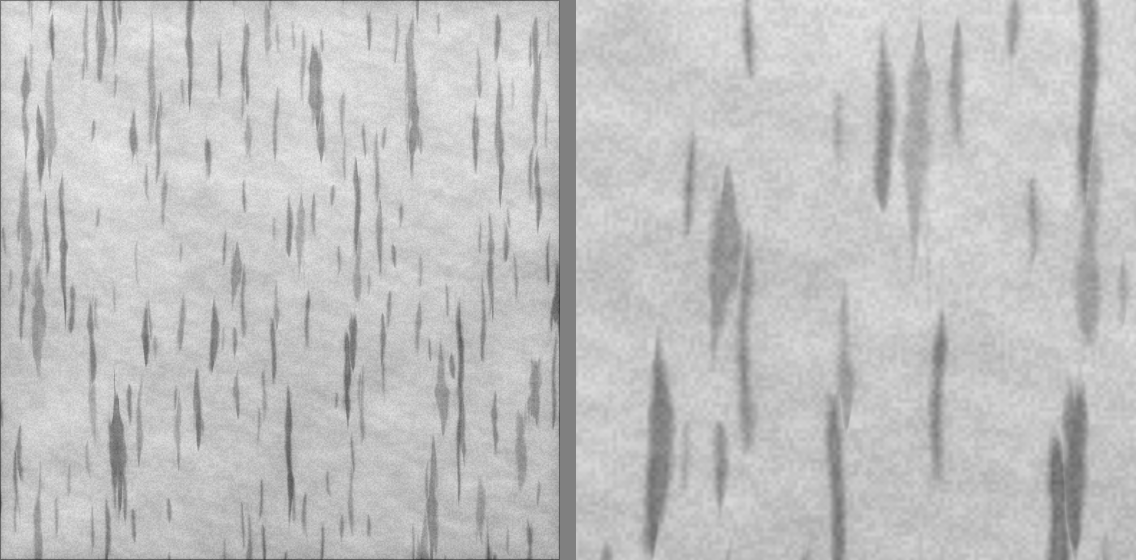
Left, the full canvas; right, a detail of the centre.
Write a Shadertoy shader that draws this texture.

```glsl
float hash(vec2 p) {
    vec3 q = fract(p.xyx * vec3(0.1031, 0.1030, 0.0973));
    q += dot(q, q.yzx + 33.33);
    return fract((q.x + q.y) * q.z);
}

float valueNoise(vec2 p) {
    vec2 i = floor(p), f = fract(p);
    f = f * f * (3.0 - 2.0 * f);
    return mix(mix(hash(i), hash(i + vec2(1, 0)), f.x),
               mix(hash(i + vec2(0, 1)), hash(i + vec2(1, 1)), f.x), f.y);
}

// Warped, layered sines: soft mottling, roughly -1 to 1
float clouds(vec2 p) {
    float sum = 0.0, amplitude = 0.4;
    for (int i = 0; i < 8; i++) {
        p = mat2(-0.74, 0.67, -0.67, -0.74) * p * 1.32 + 1.7;
        p += 0.55 * sin(p.yx * 0.8 + float(i));
        sum += amplitude * sin(p.x) * cos(p.y * 0.7);
        amplitude *= 0.86;
    }
    return sum;
}

// One scattered layer of upright, ragged, tapering flecks
float flecks(vec2 uv, vec2 grid, vec2 minHalf, vec2 maxHalf, float share, float seed) {
    vec2 home = floor(uv * grid);
    float shade = 0.0;
    for (int j = -1; j <= 1; j++)
    for (int i = -1; i <= 1; i++) {
        vec2 cell = home + vec2(i, j);
        vec2 key = cell + seed + 50.0;
        if (hash(key) > share) continue;
        vec2 jitter = vec2(hash(key + 17.3), hash(key + 41.7));
        vec2 d = uv - (cell + 0.05 + 0.9 * jitter) / grid;
        float size = hash(key + 73.1), phase = 40.0 * hash(key + 95.9);
        vec2 halfSize = mix(minHalf, maxHalf, vec2(size * size, hash(key + 7.7)));

        // Slight lean and bend, with fibres of uneven length at the ends
        d.x += 0.05 * (hash(key + 29.0) - 0.5) * d.y + 0.0016 * sin(d.y * 45.0 + phase);
        float fibre = valueNoise(vec2(uv.x * 190.0, uv.y * 14.0) + phase) - 0.5;
        float t = clamp(d.y / halfSize.y + 0.7 * fibre, -1.0, 1.0);
        float skew = t + 0.6 * (jitter.x - 0.5) * (1.0 - t * t);
        float taper = max(1.0 - skew * skew, 0.0);
        float ragged = 0.5 + 0.9 * valueNoise(vec2(phase, uv.y * 50.0));
        float width = halfSize.x * taper * ragged;

        // Soft body inside a faint wider stain
        float side = abs(d.x);
        float body = 1.0 - smoothstep(-0.0032, 0.0036, side - width);
        float stain = exp(-pow(side / (halfSize.x + 0.004), 2.0));
        body = (0.88 * body + 0.12 * stain) * smoothstep(0.0, 0.5, taper);
        float depth = mix(0.5, 1.0, hash(key + 61.0)) * (1.0 + 0.35 * fibre);
        shade = max(shade, body * depth);
    }
    return shade;
}

void mainImage(out vec4 fragColor, in vec2 fragCoord) {
    vec2 uv = fragCoord / iResolution.xy;

    // Pale ground, darker towards the bottom and the right
    float grey = mix(0.75, 0.845, smoothstep(0.0, 1.0, uv.y)) - 0.035 * (uv.x - 0.5);
    grey += 0.03 * clouds(uv * vec2(4.0, 6.0) + 3.0);
    grey += 0.032 * clouds(uv * vec2(10.0, 17.0));
    grey += 0.055 * (valueNoise(uv * vec2(32.0, 60.0) + uv.yx * 14.0) - 0.5);
    grey += 0.04 * (valueNoise(uv * vec2(80.0, 130.0)) - 0.5);

    // Fine, middling and long flecks
    float fine = flecks(uv, vec2(22, 10), vec2(0.0018, 0.02), vec2(0.0042, 0.045), 0.5, 3.0);
    float middling = flecks(uv, vec2(15, 6), vec2(0.0038, 0.04), vec2(0.008, 0.08), 0.72, 131.0);
    float large = flecks(uv, vec2(10, 4), vec2(0.005, 0.07), vec2(0.0125, 0.135), 0.62, 277.0);
    float shade = max(0.8 * fine, max(0.95 * middling, large));
    grey -= 0.31 * shade + 0.06 * middling * large;

    // Grain, then the darkened rim
    grey += 0.085 * (valueNoise(uv * 390.0) - 0.5);
    vec2 inset = min(uv, 1.0 - uv);
    float rim = min(inset.x, inset.y);
    grey -= 0.09 * exp(-rim * 55.0);
    grey *= mix(0.55, 1.0, smoothstep(0.0005, 0.0032, rim));

    fragColor = vec4(vec3(clamp(grey, 0.0, 1.0)), 1.0);
}
```
